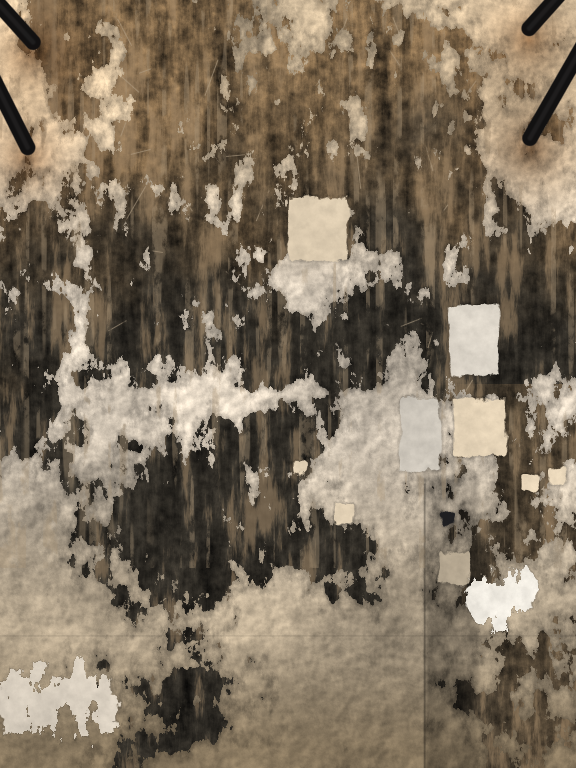
Give the GLSL for this texture, as a Shadertoy shader.

```glsl
float hash(vec2 p) {
    vec3 q = fract(p.xyx * 0.1031);
    q += dot(q, q.yzx + 33.33);
    return fract((q.x + q.y) * q.z);
}

float noise(vec2 p) {
    vec2 i = floor(p), f = fract(p);
    f = f * f * (3.0 - 2.0 * f);
    return mix(mix(hash(i), hash(i + vec2(1, 0)), f.x),
               mix(hash(i + vec2(0, 1)), hash(i + vec2(1, 1)), f.x), f.y);
}

float fbm(vec2 p) {
    float sum = 0.0, weight = 0.46;
    for (int i = 0; i < 6; i++) {
        sum += weight * noise(p);
        p = mat2(0.96, 0.28, -0.28, 0.96) * p * 2.07 + 17.3;
        weight *= 0.56;
    }
    return sum;
}

float box(vec2 p, vec2 center, vec2 halfSize) {
    vec2 d = abs(p - center) - halfSize;
    return length(max(d, 0.0)) + min(max(d.x, d.y), 0.0);
}

float segment(vec2 p, vec2 a, vec2 b) {
    vec2 ab = b - a;
    return length(p - a - ab * clamp(dot(p - a, ab) / dot(ab, ab), 0.0, 1.0));
}

// Soft fill of a signed distance
float fill(float d, float blur) {
    return 1.0 - smoothstep(-blur, blur, d);
}

// Depth inside the painted zones, positive inside
float paintDepth(vec2 p) {
    float d = box(p, vec2(0.365, 0.77), vec2(0.268, 0.265));
    d = min(d, box(p, vec2(0.04, 0.56), vec2(0.06, 0.13)));
    d = min(d, box(p, vec2(0.30, 0.365), vec2(0.125, 0.105)));
    d = min(d, box(p, vec2(0.68, 0.63), vec2(0.08, 0.085)));
    d = min(d, box(p, vec2(0.70, 0.355), vec2(0.085, 0.11)));
    d = min(d, box(p, vec2(0.24, 0.08), vec2(0.07, 0.05)) + 0.015);
    d = min(d, 0.7 * box(p, vec2(0.70, 0.105), vec2(0.014, 0.03)) - 0.02);
    return -d;
}

// Distance to the bare strips and scraped areas
float bareDistance(vec2 p) {
    float d = 5.0 * box(p, vec2(0.26, 0.487), vec2(0.18, 0.008));
    d = min(d, 3.0 * box(p, vec2(0.105, 0.635), vec2(0.012, 0.10)));
    d = min(d, 2.0 * box(p, vec2(0.15, 0.89), vec2(0.016, 0.08)));
    d = min(d, 2.0 * box(p, vec2(0.42, 0.63), vec2(0.035, 0.026)));
    d = min(d, 2.0 * box(p, vec2(0.48, 0.45), vec2(0.055, 0.07)));
    d = min(d, 2.0 * box(p, vec2(0.40, 0.98), vec2(0.035, 0.03)));
    return d - 0.02;
}

vec3 plasterColor(vec2 p, float grain, float cloud) {
    vec3 c = mix(vec3(0.49, 0.43, 0.34), vec3(0.67, 0.61, 0.52), smoothstep(0.0, 0.2, p.y));
    c = mix(c, vec3(0.84, 0.79, 0.72), smoothstep(0.18, 0.46, p.y));
    c = mix(c, vec3(0.86, 0.77, 0.64), smoothstep(0.6, 0.9, p.y));
    float relief = fbm(p * 32.0) - fbm(p * 32.0 + vec2(0.12, -0.12));
    return c * (1.0 + 0.6 * (cloud - 0.5) + 0.3 * (grain - 0.5) + 0.7 * relief);
}

vec3 paintColor(vec2 p, float grain, float cloud) {
    float streak = fbm(p * vec2(70.0, 12.0) + 5.0);
    float warmth = smoothstep(0.57, 0.92, p.y + 0.5 * (cloud - 0.5));
    warmth = max(warmth, 0.45 * smoothstep(0.54, 0.7, p.x) * step(p.y, 0.5));
    vec3 c = mix(vec3(0.19, 0.175, 0.15), vec3(0.47, 0.38, 0.27), warmth);
    c *= 1.0 + 1.5 * (streak - 0.5) + 1.0 * (grain - 0.5);
    return mix(c, vec3(0.56, 0.47, 0.36), 0.6 * smoothstep(0.55, 0.75, streak + 0.4 * (cloud - 0.5)));
}

// Thin pale scratches scattered over the paint
float scratches(vec2 p) {
    float mask = 0.0;
    for (int i = 0; i < 26; i++) {
        float k = float(i);
        vec2 a = vec2(0.12 + 0.5 * hash(vec2(k, 1.0)), 0.3 + 0.65 * hash(vec2(k, 2.0)));
        vec2 b = a + 0.06 * (vec2(hash(vec2(k, 3.0)), hash(vec2(k, 4.0))) - vec2(0.5, 0.2));
        mask = max(mask, fill(segment(p, a, b) - 0.0006, 0.001));
    }
    return mask;
}

vec3 patchOver(vec3 c, vec2 p, vec2 center, vec2 halfSize, vec3 tint, float shade) {
    float d = box(p, center, halfSize) - 0.003;
    c *= 1.0 - 0.2 * fill(d - 0.002, 0.003);
    return mix(c, tint * shade, fill(d, 0.0012));
}

vec3 rodOver(vec3 c, vec2 p, vec2 a, vec2 b) {
    float d = segment(p, a, b);
    c = mix(c, c * vec3(0.55, 0.42, 0.30), 0.75 * exp(-length(p - b - vec2(0.0, -0.015)) * 28.0));
    return mix(c, vec3(0.07, 0.065, 0.065) + 0.05 * fill(d - 0.003, 0.002), fill(d - 0.010, 0.0012));
}

void mainImage(out vec4 fragColor, in vec2 fragCoord) {
    vec2 p = fragCoord / iResolution.y;
    float cloud = fbm(p * 6.0 + 3.0);
    float grain = fbm(p * 95.0);
    float fine = fbm(p * vec2(58.0, 36.0) + 40.0);
    float broad = fbm(p * 11.0 + 9.0);

    // Worn paint over plaster
    float wear = 0.28 * (broad - 0.5) + 0.24 * (fine - 0.5);
    float field = min(min(paintDepth(p), 0.058), bareDistance(p)) + wear;
    vec3 plaster = plasterColor(p, grain, cloud);
    plaster *= 1.0 - 0.25 * smoothstep(-0.07, 0.01, field);
    vec3 paint = paintColor(p, grain, cloud);
    paint = mix(paint, vec3(0.70, 0.63, 0.53), 0.65 * scratches(p) * smoothstep(0.35, 0.55, fine));
    vec3 c = mix(plaster, paint, smoothstep(-0.005, 0.006, field));

    // Shaded lower column, groove and drips
    float column = fill(box(p, vec2(0.588, 0.17), vec2(0.034, 0.21)), 0.006);
    c *= 1.0 - column * (0.2 + 0.5 * (fine - 0.4));
    c *= 1.0 - 0.35 * fill(box(p, vec2(0.553, 0.17), vec2(0.001, 0.2)), 0.0015);
    c *= 1.0 - 0.15 * fill(box(p, vec2(0.4, 0.172), vec2(0.4, 0.0005)), 0.0015);
    float drip = smoothstep(0.64, 0.76, noise(vec2(p.x * 140.0, p.y * 7.0)));
    c = mix(c, vec3(0.66, 0.58, 0.47), 0.4 * drip * smoothstep(0.42, 0.6, fine) * step(0.26, p.y));

    // Square repairs
    vec2 q = p + 0.012 * (vec2(fine, grain) - 0.5);
    float shade = 1.0 + 0.25 * (cloud - 0.5) + 0.15 * (grain - 0.5);
    vec3 cream = vec3(0.89, 0.82, 0.71), chalk = vec3(0.87, 0.84, 0.79);
    c = patchOver(c, q, vec2(0.414, 0.702), vec2(0.036, 0.038), cream * 0.96, shade);
    c = patchOver(c, q, vec2(0.618, 0.557), vec2(0.029, 0.042), chalk * 0.97, shade);
    c = patchOver(c, q, vec2(0.547, 0.434), vec2(0.023, 0.044), chalk * 0.94, shade);
    c = patchOver(c, q, vec2(0.625, 0.443), vec2(0.032, 0.034), cream, shade);
    c = patchOver(c, q, vec2(0.592, 0.260), vec2(0.018, 0.018), cream * 0.8, shade);
    c = patchOver(c, q, vec2(0.447, 0.332), vec2(0.009, 0.010), cream, shade);
    c = patchOver(c, q, vec2(0.392, 0.390), vec2(0.006, 0.004), cream, shade);
    c = patchOver(c, q, vec2(0.692, 0.371), vec2(0.008, 0.007), cream, shade);
    c = patchOver(c, q, vec2(0.726, 0.380), vec2(0.007, 0.008), cream, shade);
    c = patchOver(c, q, vec2(0.583, 0.325), vec2(0.005, 0.006), vec3(0.12, 0.12, 0.13), shade);

    // Ragged white filler
    vec2 ragged = p + 0.10 * (vec2(broad, fine) - 0.5);
    c = patchOver(c, ragged, vec2(0.645, 0.223), vec2(0.032, 0.026), vec3(0.93, 0.91, 0.87), shade);
    c = patchOver(c, ragged, vec2(0.075, 0.09), vec2(0.065, 0.028), vec3(0.83, 0.79, 0.73), shade);

    // Steel rods with rust stains
    c = rodOver(c, p, vec2(-0.02, 1.015), vec2(0.043, 0.945));
    c = rodOver(c, p, vec2(-0.02, 0.92), vec2(0.036, 0.808));
    c = rodOver(c, p, vec2(0.74, 1.02), vec2(0.689, 0.963));
    c = rodOver(c, p, vec2(0.77, 0.96), vec2(0.69, 0.82));
    fragColor = vec4(clamp(c, 0.0, 1.0), 1.0);
}
```
